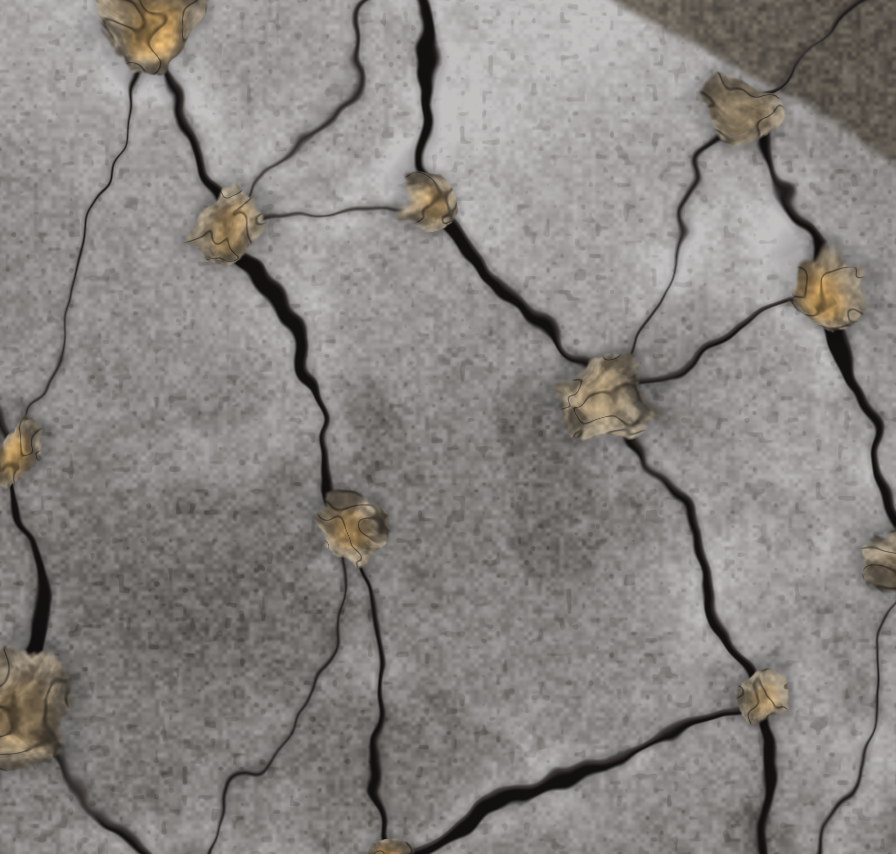
Reproduce this texture procedurally as a Shadertoy shader.

```glsl
#define CELLS 3.1
#define TILT 0.4
#define SEED 7.0
#define CRACK_WIDTH 0.034
#define KNOT_SIZE 0.15
#define GRAIN 0.5
#define PALE_STONE vec3(0.74, 0.73, 0.73)
#define DARK_STONE vec3(0.36, 0.35, 0.335)
#define CRACK_WALL vec3(0.26, 0.24, 0.23)
#define CRACK_DEEP vec3(0.07, 0.06, 0.06)
#define OCHRE vec3(0.68, 0.54, 0.33)

float hash(vec2 p) {
    return fract(sin(dot(p, vec2(127.1, 311.7))) * 43758.5453);
}

float noise(vec2 p) {
    vec2 i = floor(p), f = fract(p);
    f = f * f * (3.0 - 2.0 * f);
    return mix(mix(hash(i), hash(i + vec2(1, 0)), f.x),
               mix(hash(i + vec2(0, 1)), hash(i + vec2(1, 1)), f.x), f.y);
}

float fbm(vec2 p) {
    float sum = 0.0, amp = 0.533;
    for (int i = 0; i < 4; i++) {
        sum += amp * noise(p);
        p = mat2(1.6, 1.2, -1.2, 1.6) * p + 5.3;
        amp *= 0.5;
    }
    return sum;
}

// Jittered lattice point where cracks meet
vec2 junction(vec2 id) {
    return id + 0.5 + 0.6 * (vec2(hash(id + SEED), hash(id + SEED + 41.3)) - 0.5);
}

// Signed distance to the crack network, negative inside a crack
float crackField(vec2 p) {
    vec2 cell = floor(p);
    float gap = 9.0;
    float rough = 0.45 + 1.1 * noise(p * 6.0);
    for (int j = -2; j <= 1; j++)
    for (int i = -2; i <= 1; i++) {
        vec2 id = cell + vec2(i, j);
        vec2 a = junction(id);
        for (int k = 0; k < 3; k++) {
            vec2 link = k == 0 ? vec2(0, 1) : k == 1 ? vec2(1, 0) : vec2(1, 1);
            float presence = k == 0 ? 0.92 : k == 1 ? 0.6 : 0.4;
            float pick = hash(id * 1.7 + float(k) * 19.3 + SEED);
            if (pick > presence) continue;
            vec2 along = junction(id + link) - a;
            float t = clamp(dot(p - a, along) / dot(along, along), 0.0, 1.0);
            float bold = k == 2 ? 0.2 : mix(0.3, 1.0, hash(id + float(k) * 7.7 + 3.1));
            float taper = mix(0.4, 1.0, pick < 0.4 * presence ? t : 1.0 - t);
            float halfWidth = CRACK_WIDTH * bold * taper * rough;
            gap = min(gap, length(p - a - along * t) - halfWidth);
        }
    }
    return gap;
}

// Nearest crusted knot: x = distance in radii, y = random value of the knot
vec2 knotField(vec2 p) {
    vec2 best = vec2(9.0, 0.0);
    for (int j = -1; j <= 1; j++)
    for (int i = -1; i <= 1; i++) {
        vec2 id = floor(p) + vec2(i, j);
        if (hash(id + SEED + 9.7) > 0.8) continue;
        float size = KNOT_SIZE * mix(0.75, 1.15, hash(id + 23.9));
        float d = length(p - junction(id)) / size;
        if (d < best.x) best = vec2(d, hash(id + 57.1));
    }
    return best;
}

void mainImage(out vec4 fragColor, in vec2 fragCoord) {
    vec2 uv = fragCoord / iResolution.y;

    // Tilted lattice space with wandering, jagged lines
    float c = cos(TILT), s = sin(TILT);
    vec2 q = mat2(c, -s, s, c) * uv * CELLS + SEED;
    vec2 wander = vec2(fbm(q * 1.8), fbm(q * 1.8 + 31.0)) - 0.5;
    vec2 jag = vec2(noise(q * 10.0), noise(q * 10.0 + 17.0)) - 0.5;
    vec2 p = q + 0.35 * wander + 0.045 * jag;
    float gap = crackField(p);
    vec2 knot = knotField(p);

    // Stone: lighter towards the top, stained, bleached beside cracks
    float patches = fbm(uv * 3.2 + SEED);
    float tone = 0.2 + 0.5 * uv.y + 0.9 * (patches - 0.5);
    tone += 0.22 * smoothstep(0.53, 0.6, fbm(uv * 4.0 + 13.0));
    tone += 0.3 * (1.0 - smoothstep(0.0, 0.22, gap)) * smoothstep(0.4, 0.6, fbm(q * 2.5 + 4.0));
    float speckle = 0.6 * noise(uv * 190.0) + 0.4 * noise(uv * 95.0 + 8.0) - 0.5;
    tone += GRAIN * speckle * mix(1.4, 0.7, clamp(tone, 0.0, 1.0));
    tone -= 0.22 * smoothstep(0.72, 0.92, noise(uv * 120.0 + 3.0));
    vec3 color = mix(DARK_STONE, PALE_STONE, clamp(tone, -0.15, 1.05));

    // Earthy ground beyond the upper right edge
    float beyond = dot(uv - vec2(0.86, 0.92), vec2(0.53, 0.85)) + 0.05 * (patches - 0.5);
    vec3 earth = vec3(0.39, 0.365, 0.33) * (1.0 + 0.6 * speckle + 0.5 * (patches - 0.5));
    color = mix(color, earth, smoothstep(-0.008, 0.008, beyond));

    // Cracks with a dim wall on the upper side
    float wall = smoothstep(-0.012, 0.012, crackField(p + vec2(0.008, 0.014)));
    vec3 depth = mix(CRACK_DEEP, CRACK_WALL, wall);
    color *= 1.0 - 0.15 * (1.0 - smoothstep(0.0, 0.035, gap));
    color = mix(color, depth, 1.0 - smoothstep(-0.007, 0.009, gap));

    // Crumbly knots sitting on the junctions
    float lump = fbm(p * 14.0 + 3.0);
    float crevice = 1.0 - smoothstep(0.0, 0.07, abs(noise(p * 17.0) - 0.5));
    vec3 crust = mix(vec3(0.34, 0.31, 0.27), vec3(0.66, 0.61, 0.53), smoothstep(0.28, 0.72, lump));
    crust = mix(crust, OCHRE * (0.6 + 0.8 * lump), knot.y * (1.0 - smoothstep(0.2, 0.9, knot.x)));
    crust *= (1.0 - 0.4 * crevice) * (1.0 + 0.4 * speckle);
    float ragged = knot.x + 0.9 * (fbm(p * 8.0) - 0.5);
    color *= 1.0 - 0.2 * (1.0 - smoothstep(0.9, 1.5, ragged));
    color = mix(color, crust, 1.0 - smoothstep(0.88, 1.02, ragged));

    fragColor = vec4(color, 1.0);
}
```
